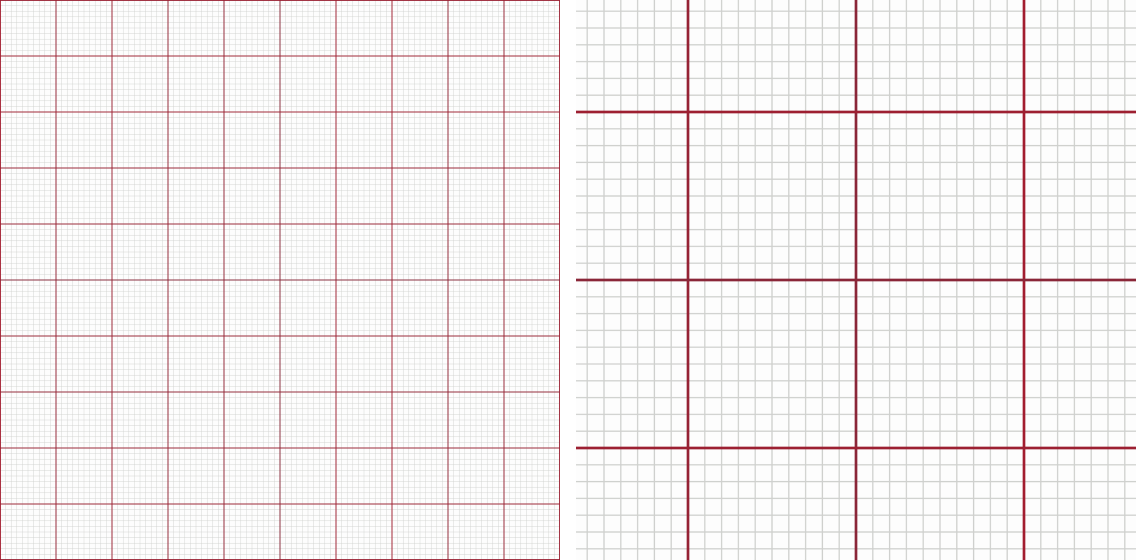
Left: the whole. Right: its middle third, enlarged.
Give the GLSL for this pattern, as a three.js fragment shader.

```glsl
// Graph paper: a fine grey grid ruled on off-white, with a heavier red grid on
// every tenth line. Each ruling is a box-filtered stripe around the nearest
// grid line, and a hash shifts the ink of each line slightly.

varying vec2 vUv;

const float MAJOR_CELLS = 10.0;
const float MINOR_CELLS = 100.0;
const float MAJOR_WIDTH = 0.0016;
const float MINOR_WIDTH = 0.0008;

const vec3 PAPER = vec3(0.992, 0.993, 0.992);
const vec3 GREY_INK = vec3(0.81, 0.815, 0.805);
const vec3 RED_INK = vec3(0.65, 0.11, 0.18);
const vec3 DULL_RED_INK = vec3(0.54, 0.15, 0.22);

// Sine-free hash of a line index and its axis
float hash(vec2 p) {
  vec3 q = fract(vec3(p.xyx) * 0.1031);
  q += dot(q, q.yzx + 33.33);
  return fract((q.x + q.y) * q.z);
}

float nearestLine(float x, float cells) {
  return floor(x * cells + 0.5);
}

// Share of a pixel covered by the line; border lines are kept on the sheet
float lineCoverage(float x, float cells, float width, float pixel) {
  float halfWidth = 0.5 * width;
  float center = clamp(nearestLine(x, cells) / cells, halfWidth, 1.0 - halfWidth);
  float d = abs(x - center);
  float overlap = min(d + 0.5 * pixel, halfWidth) - max(d - 0.5 * pixel, -halfWidth);
  return clamp(overlap / pixel, 0.0, 1.0);
}

// Fine rulings across one axis
vec3 ruleMinor(vec3 color, float x, float pixel, float axis) {
  float strength = mix(0.9, 1.0, hash(vec2(nearestLine(x, MINOR_CELLS), axis)));
  float coverage = lineCoverage(x, MINOR_CELLS, MINOR_WIDTH, pixel);
  return mix(color, GREY_INK, coverage * strength);
}

// Heavy rulings across one axis; the middle one is the dullest
vec3 ruleMajor(vec3 color, float x, float pixel, float axis) {
  float index = nearestLine(x, MAJOR_CELLS);
  float middle = 1.0 - step(0.5, abs(index - 0.5 * MAJOR_CELLS));
  float dullness = max(middle, 0.6 * hash(vec2(index, axis + 7.0)));
  vec3 ink = mix(RED_INK, DULL_RED_INK, dullness);
  return mix(color, ink, lineCoverage(x, MAJOR_CELLS, MAJOR_WIDTH, pixel));
}

void main() {
  vec2 pixel = max(fwidth(vUv), vec2(0.00001));

  vec3 color = PAPER;
  color = ruleMinor(color, vUv.x, pixel.x, 1.0);
  color = ruleMinor(color, vUv.y, pixel.y, 2.0);
  color = ruleMajor(color, vUv.x, pixel.x, 1.0);
  color = ruleMajor(color, vUv.y, pixel.y, 2.0);

  gl_FragColor = vec4(color, 1.0);
}
```
